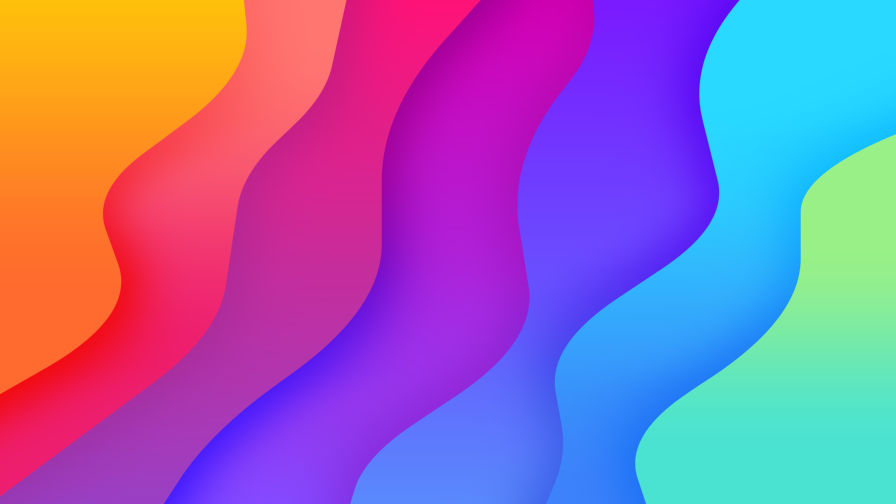
A WebGL 1 fragment shader for this background:

```glsl
precision highp float;
uniform vec2 u_resolution;

// Smooth change of slope: b = (height, slope change, half width).
// Returns the sideways offset and its slope.
vec2 bend(float y, vec3 b) {
  float c = clamp(y - b.x + b.z, 0.0, 2.0 * b.z);
  return b.y * vec2(c * c / (4.0 * b.z) + max(y - b.x - b.z, 0.0), c / (2.0 * b.z));
}

// Signed distance to a wavy edge, positive on its right side
float wave(vec2 p, float start, float slope, vec3 a, vec3 b, vec3 c, vec3 d) {
  vec2 edge = vec2(start + slope * p.y, slope);
  edge += bend(p.y, a) + bend(p.y, b) + bend(p.y, c) + bend(p.y, d);
  return (p.x - edge.x) / length(vec2(1.0, edge.y));
}

// Vertical blend through three colours
vec3 ramp(float y, vec3 top, vec3 middle, vec3 bottom) {
  return mix(mix(top, middle, clamp(y * 2.0, 0.0, 1.0)), bottom, clamp(y * 2.0 - 1.0, 0.0, 1.0));
}

// Lay a sheet over the colour below, with a soft shadow outside its edge
vec3 sheet(vec3 below, vec3 color, float inside, vec3 shade, float strength) {
  float reach = max(-inside, 0.0) / 0.085;
  float aa = 0.75 / u_resolution.y;
  below = mix(below, shade, strength * exp(-reach * reach - reach * 0.6));
  return mix(below, color, smoothstep(-aa, aa, inside));
}

void main() {
  // Height units, measured down from the top
  vec2 p = vec2(gl_FragCoord.x, u_resolution.y - gl_FragCoord.y) / u_resolution.y;
  float y = p.y;
  vec3 straight = vec3(0.5, 0.0, 0.1);

  // Edges from left to right
  float orangeEdge = wave(p, 0.484, 0.1, vec3(0.146, -1.45, 0.097),
    vec3(0.38, 1.71, 0.076), vec3(0.627, -2.11, 0.104), straight);
  float coralEdge = wave(p, 0.6875, -0.22, vec3(0.188, -0.83, 0.058),
    vec3(0.345, 0.9, 0.065), vec3(0.664, -1.2, 0.097), straight);
  float pinkEdge = wave(p, 0.954, -0.9, vec3(0.2185, 0.9, 0.141),
    vec3(0.612, -1.38, 0.127), vec3(0.859, 0.73, 0.093), straight);
  float violetEdge = wave(p, 1.176, 0.12, vec3(0.0887, -0.9, 0.072),
    vec3(0.317, 0.94, 0.137), vec3(0.678, -1.66, 0.109), vec3(0.907, 1.2, 0.065));
  float cyanEdge = wave(p, 1.4676, -0.85, vec3(0.121, 1.1, 0.118),
    vec3(0.445, -1.75, 0.088), vec3(0.685, 1.68, 0.093), vec3(0.903, -0.61, 0.06));
  float greenEdge = wave(p, 2.4167, -2.4, vec3(0.345, 2.4, 0.076),
    vec3(0.65, -1.75, 0.137), vec3(0.853, 2.08, 0.097), straight);

  // Sheet colours
  vec3 purple = ramp(y, vec3(0.84, 0.0, 0.71), vec3(0.69, 0.13, 0.85), vec3(0.52, 0.29, 1.0));
  vec3 pink = ramp(y, vec3(1.0, 0.07, 0.47), vec3(0.79, 0.17, 0.6), vec3(0.6, 0.25, 0.77));
  vec3 coral = mix(vec3(1.0, 0.46, 0.44), vec3(0.93, 0.12, 0.44), smoothstep(0.08, 0.72, y));
  vec3 orange = mix(vec3(1.0, 0.79, 0.03), vec3(1.0, 0.415, 0.18), smoothstep(-0.15, 0.62, y));
  vec3 violet = ramp(y, vec3(0.48, 0.1, 1.0), vec3(0.42, 0.29, 1.0), vec3(0.35, 0.54, 0.99));
  vec3 cyan = mix(vec3(0.16, 0.85, 1.0), vec3(0.24, 0.51, 0.98), smoothstep(0.2, 1.0, y));
  vec3 green = mix(vec3(0.6, 0.94, 0.53), vec3(0.29, 0.89, 0.82), smoothstep(0.48, 0.9, y));

  // Left sheets, stacked outward from the purple base
  vec3 color = sheet(purple, pink, -pinkEdge,
    mix(vec3(0.62, 0.0, 0.58), vec3(0.24, 0.09, 1.0), smoothstep(0.25, 0.85, y)), 0.85);
  color = sheet(color, coral, -coralEdge,
    mix(vec3(0.74, 0.1, 0.48), vec3(0.58, 0.2, 0.66), y), 0.6);
  color = sheet(color, orange, -orangeEdge, vec3(0.95, 0.04, 0.05),
    mix(0.1, 0.95, smoothstep(0.0, 0.75, y)));

  // Right sheets
  color = sheet(color, violet, violetEdge,
    mix(vec3(0.72, 0.0, 0.62), vec3(0.5, 0.12, 0.82), y), 0.5);
  color = sheet(color, cyan, cyanEdge,
    mix(vec3(0.34, 0.02, 0.95), vec3(0.22, 0.36, 0.9), smoothstep(0.35, 0.9, y)), 0.75);
  color = sheet(color, green, greenEdge,
    mix(vec3(0.05, 0.72, 1.0), vec3(0.1, 0.44, 0.96), smoothstep(0.3, 0.8, y)), 0.75);

  gl_FragColor = vec4(color, 1.0);
}
```
